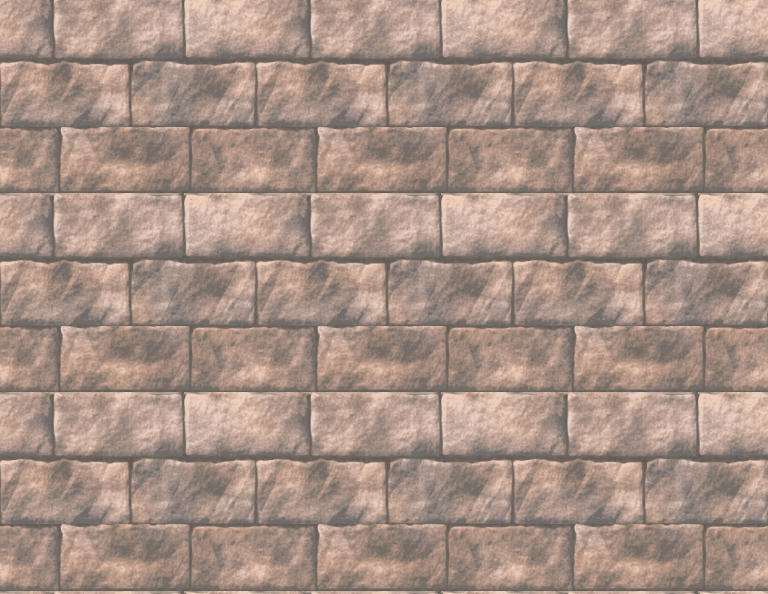
Reproduce this texture procedurally as a WebGL 1 fragment shader.

```glsl
precision highp float;
// Weathered split-face stone blocks in staggered courses, in a repeat of two blocks by three courses.
uniform vec2 u_resolution;

float hash(vec2 p) {
  vec3 q = fract(p.xyx * vec3(0.1031, 0.1030, 0.0973));
  q += dot(q, q.yzx + 33.33);
  return fract((q.x + q.y) * q.z);
}

float noise(vec2 p) {
  vec2 i = floor(p), f = fract(p);
  f = f * f * (3.0 - 2.0 * f);
  return mix(mix(hash(i), hash(i + vec2(1.0, 0.0)), f.x),
             mix(hash(i + vec2(0.0, 1.0)), hash(i + vec2(1.0, 1.0)), f.x), f.y);
}

float fbm(vec2 p) {
  float sum = 0.0, amp = 0.52;
  for (int i = 0; i < 5; i++) {
    sum += amp * noise(p);
    p = mat2(1.6, 1.2, -1.2, 1.6) * p + 7.3;
    amp *= 0.5;
  }
  return sum;
}

// Height of the chipped rock face, with broken ridges
float rockHeight(vec2 p) {
  float ridge = 1.0 - abs(2.0 * fbm(p * 2.2 + 4.0) - 1.0);
  return fbm(p * 5.0) + 0.7 * ridge;
}

float roundBox(vec2 p, vec2 halfSize, float radius) {
  vec2 q = abs(p) - halfSize + radius;
  return length(max(q, 0.0)) + min(max(q.x, q.y), 0.0) - radius;
}

// Grey shadow through warm tan to pale peach
vec3 stoneColor(float tone) {
  vec3 c = mix(vec3(0.45, 0.425, 0.41), vec3(0.72, 0.605, 0.55), clamp(tone / 0.6, 0.0, 1.0));
  return mix(c, vec3(0.93, 0.81, 0.74), clamp((tone - 0.6) / 0.5, 0.0, 1.0));
}

void main() {
  vec2 uv = gl_FragCoord.xy / u_resolution;
  float aa = 9.0 / u_resolution.y;

  // Courses count downwards, each with its own stagger
  vec2 grid = vec2(uv.x * 5.98, (1.0 - uv.y) * 8.96 + 0.09);
  float course = floor(mod(floor(grid.y) + 0.5, 3.0));
  float isTop = 1.0 - step(0.5, course);
  float isLow = step(1.5, course);
  float isMid = 1.0 - isTop - isLow;
  grid.x -= 0.413 * isTop - 0.005 * isMid + 0.46 * isLow;
  grid.x -= 0.02 * (1.0 - abs(mod(grid.x, 2.0) - 1.0));

  // Block-local position, in course heights, y down
  vec2 id = vec2(floor(mod(floor(grid.x) + 0.5, 2.0)), course);
  vec2 p = (fract(grid) - 0.5) * vec2(1.94, 1.0);
  vec2 rock = p + id * vec2(17.0, 23.0) + 40.0;

  // Outline with uneven edges, most chipped along the upper side
  vec2 q = p + vec2(0.0, 0.015 * isTop - 0.02 * isMid);
  q.y += 0.02 * (hash(id + 3.7) - 0.5);
  float upper = smoothstep(0.25, 0.43, -p.y);
  float d = roundBox(q, vec2(0.945, 0.472), 0.04);
  d += (0.03 + 0.06 * upper) * (noise(rock * 3.5) - 0.5);
  d += (0.012 + 0.025 * upper) * (noise(rock * 12.0) - 0.5);
  float inside = -d;

  // Relief lit from the upper left
  float relief = rockHeight(rock) - rockHeight(rock + vec2(-0.022, -0.03));
  float tone = 0.67 + 1.25 * (fbm(rock * 2.4 + 9.0) - 0.5) + 1.35 * relief;
  tone += 0.22 * (noise(rock * 42.0) - 0.5) + 0.06 * (hash(id + 11.0) - 0.5);

  // Slanted shadow streaks, strongest in the middle course
  float streak = fbm(vec2(rock.x + 0.55 * rock.y, 0.3 * rock.y) * vec2(4.5, 3.0));
  tone -= (0.12 + 0.18 * isMid) * smoothstep(0.47, 0.58, streak);

  // Ragged shadow hanging from the top of the low course
  float hang = p.y + 0.5 - 0.75 * noise(vec2(rock.x * 3.2, rock.y * 1.2));
  tone -= 0.26 * isLow * (1.0 - smoothstep(-0.06, 0.06, hang));

  // Bright upper and left rims, dark lower and right rims
  float rim = 1.0 - smoothstep(0.015, 0.085, inside);
  float left = smoothstep(0.82, 0.9, -p.x);
  tone += rim * (0.26 * upper + (0.06 + 0.25 * isTop) * left) * (0.4 + noise(rock * 7.0));
  tone -= rim * 0.25 * max(smoothstep(0.3, 0.43, p.y), smoothstep(0.84, 0.91, p.x));
  tone -= 0.24 * smoothstep(0.15, 0.5, p.y);

  // Warm and cool staining
  vec3 stone = stoneColor(tone);
  stone *= mix(vec3(0.97, 1.0, 1.03), vec3(1.03, 0.995, 0.96), noise(rock * 1.8 + 5.0) * 0.8 + 0.2 * isLow);

  // Recessed joints, with a pale thin ledge above the top course
  vec3 joint = vec3(0.44, 0.405, 0.38) * (0.93 + 0.14 * noise(rock * 24.0));
  joint *= 1.0 - 0.08 * smoothstep(0.0, 0.05, d);
  float ledge = isTop * (1.0 - smoothstep(0.02, 0.02 + 2.0 * aa, p.y + 0.5));
  joint = mix(joint, vec3(0.84, 0.74, 0.67), 0.75 * ledge * smoothstep(0.25, 0.55, noise(rock * 5.0)));

  float stoneMask = smoothstep(-aa, aa, inside);
  gl_FragColor = vec4(mix(joint, stone, stoneMask), 1.0);
}
```
